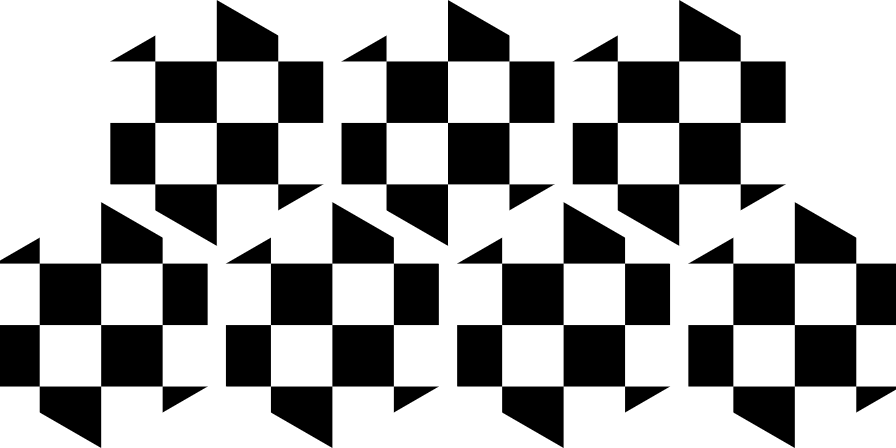
A Shadertoy shader for this pattern:

```glsl
// Two staggered rows of pointy-top hexagons, each cut from a black and white checkerboard.
#define RADIUS 0.2744          // hexagon centre to corner, in canvas heights
#define CELL (0.5 * RADIUS)    // side of one checker square
#define COLUMN_STEP 0.5161     // distance between neighbours in a row
#define LOWER_COUNT 4.0        // hexagons in the lower row
#define UPPER_COUNT 3.0        // hexagons in the upper row
#define INK vec3(0.0)
#define PAPER vec3(1.0)

const float HALF_SQRT3 = 0.866025;

// Signed distance to the sides of a pointy-top hexagon
float hexagonDistance(vec2 p) {
    p = abs(p);
    return max(p.x, 0.5 * p.x + HALF_SQRT3 * p.y) - HALF_SQRT3 * RADIUS;
}

// Smoothed checkerboard: 1 in the dark squares, 0 in the light ones
float checkerCoverage(vec2 p, float pixel) {
    vec2 edge = 0.5 * CELL - abs(mod(p + 0.5 * CELL, 2.0 * CELL) - CELL);
    vec2 side = clamp(2.0 * edge / pixel, -1.0, 1.0);
    return 0.5 - 0.5 * side.x * side.y;
}

// A centred row with a fixed number of hexagons
float rowCoverage(vec2 p, float count, float pixel) {
    float middle = 0.5 * (count - 1.0);
    float column = clamp(floor(p.x / COLUMN_STEP + middle + 0.5), 0.0, count - 1.0);
    p.x -= (column - middle) * COLUMN_STEP;
    float hexagon = clamp(0.5 - hexagonDistance(p) / pixel, 0.0, 1.0);
    return hexagon * checkerCoverage(p, pixel);
}

void mainImage(out vec4 fragColor, in vec2 fragCoord) {
    // Canvas height is 1, with x measured from the centre
    float pixel = 1.0 / iResolution.y;
    vec2 p = vec2(fragCoord.x - 0.5 * iResolution.x, fragCoord.y) * pixel;

    // The rows interlock and touch the lower and upper canvas edges
    float lower = rowCoverage(p - vec2(0.0, RADIUS), LOWER_COUNT, pixel);
    float upper = rowCoverage(p - vec2(0.0, 1.0 - RADIUS), UPPER_COUNT, pixel);

    fragColor = vec4(mix(PAPER, INK, max(lower, upper)), 1.0);
}
```
